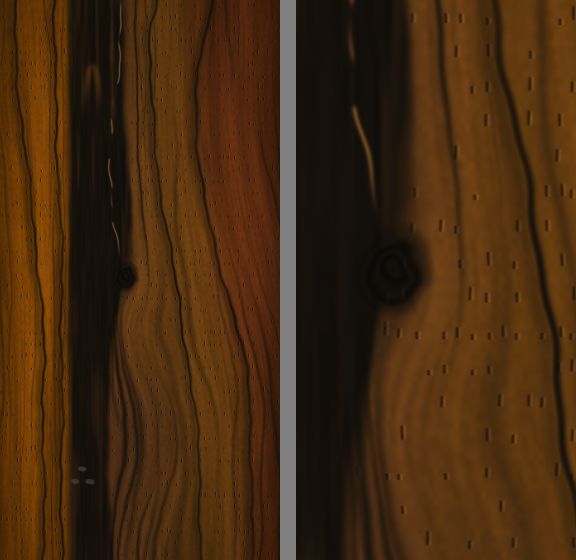
Left, the full canvas; right, a detail of the centre.
Reproduce this texture procedurally as a Shadertoy shader.

```glsl
#define GOLD vec3(0.46, 0.245, 0.02)
#define UMBER vec3(0.305, 0.178, 0.085)
#define AMBER vec3(0.40, 0.235, 0.06)
#define RUSSET vec3(0.335, 0.155, 0.055)
#define HEART vec3(0.062, 0.052, 0.038)
#define PALE vec3(0.52, 0.34, 0.15)
#define CHIP vec3(0.30, 0.28, 0.26)
#define KNOT vec2(0.45, 1.01)
#define FIBRE 0.36
#define PORES vec2(58.0, 24.0)

float hash(vec2 p) {
    return fract(sin(dot(p, vec2(127.1, 311.7))) * 43758.5);
}

float noise(vec2 p) {
    vec2 i = floor(p), f = fract(p);
    f = f * f * (3.0 - 2.0 * f);
    return mix(mix(hash(i), hash(i + vec2(1, 0)), f.x),
               mix(hash(i + vec2(0, 1)), hash(i + vec2(1, 1)), f.x), f.y);
}

// Soft line profile: 1 on the line, 0 away from it
float ridge(float d, float width) {
    return exp(-d * d / (width * width));
}

// Small sideways jitter of a line running up the board
float waver(float y, float phase) {
    return 0.004 * sin(y * 11.0 + phase) + 0.003 * sin(y * 29.0 + phase * 2.3)
         + 0.0015 * sin(y * 67.0 + phase * 3.1);
}

// Grain coordinate: constant along each fibre; t runs from top to bottom
float grainCoord(vec2 p, float t) {
    float rightDrift = 0.18 * smoothstep(0.35, 0.9, p.x) * smoothstep(0.15, 0.8, t);
    float leftDrift = 0.09 * (1.0 - smoothstep(0.0, 0.25, p.x)) * smoothstep(0.0, 0.65, t);
    float bowZone = smoothstep(0.36, 0.46, p.x) * (1.0 - smoothstep(0.5, 0.8, p.x));
    float bow = 0.025 * bowZone * sin((t - 0.68) * 15.0) * smoothstep(0.48, 0.6, t);
    vec2 d = p - KNOT;
    float aroundKnot = 0.6 * d.x * exp(-dot(d * d, vec2(250.0, 60.0)));
    return p.x - rightDrift - leftDrift - bow - aroundKnot;
}

// Irregular dark lines, one per cell across the grain
float veins(float g, float y, float count, float width, float seed) {
    float dark = 0.0, cell = floor(g * count);
    for (float i = -1.0; i <= 1.0; i++) {
        float a = hash(vec2(cell + i, seed)), b = hash(vec2(cell + i, seed + 7.0));
        float centre = (cell + i + 0.2 + 0.6 * a) / count;
        centre += (0.22 * sin(y * 4.0 + a * 40.0) + 0.1 * sin(y * 13.0 + b * 30.0)) / count;
        centre += 0.4 * waver(y, b * 20.0);
        float fade = smoothstep(-1.0, 0.4, sin(y * 3.0 + b * 20.0));
        dark = max(dark, fade * (0.45 + 0.55 * a) * ridge(g - centre, width * (0.6 + b)));
    }
    return dark;
}

// Short vertical pores: x is the dark slit, y its lit edge
vec2 pores(vec2 p) {
    vec2 q = p * PORES, cell = floor(q);
    float a = hash(cell), b = hash(cell + 31.7);
    vec2 d = (fract(q) - vec2(0.3 + 0.4 * a, 0.35 + 0.3 * b)) / PORES;
    d.x += 0.12 * d.y * (a - 0.5);
    float len = 0.004 + 0.007 * b;
    float span = 1.0 - smoothstep(len * 0.6, len, abs(d.y));
    float present = step(0.62, hash(cell + 11.3));
    return present * span * vec2(ridge(d.x, 0.0019), ridge(d.x - 0.0035, 0.0018));
}

void mainImage(out vec4 fragColor, in vec2 fragCoord) {
    vec2 uv = fragCoord / iResolution.xy;
    vec2 p = uv * vec2(1.0, 2.0);
    float t = 1.0 - uv.y;
    float g = grainCoord(p, t);

    // Broad colour zones across the board
    vec3 col = mix(GOLD * 0.72, GOLD, smoothstep(-0.02, 0.1, p.x));
    col = mix(col, UMBER, smoothstep(0.3, 0.42, p.x));
    col = mix(col, AMBER, smoothstep(0.42, 0.62, g + 0.06 * noise(p * vec2(5, 2))));
    col = mix(col, RUSSET, smoothstep(0.62, 0.8, g + 0.05 * noise(p * vec2(6, 2) + 9.0)));
    col *= 1.0 - 0.35 * smoothstep(0.9, 1.02, p.x);
    col *= 0.84 + 0.22 * sin(3.14159 * uv.y);

    // Fibres and soft bands
    float fibre = noise(vec2(g * 150.0, p.y * 7.0)) * 0.5
                + noise(vec2(g * 45.0, p.y * 2.5) + 5.0) * 0.5;
    float blotch = noise(vec2(g * 16.0, p.y * 2.0) + 3.0);
    col *= 1.0 + FIBRE * (fibre - 0.5) + 0.22 * (blotch - 0.5);
    col *= 0.95 + 0.1 * noise(p * vec2(160, 110));

    // Fine veins, dense beside the heartwood and sparse elsewhere
    float dense = smoothstep(0.36, 0.42, p.x) * (1.0 - smoothstep(0.47, 0.6, g));
    float dark = 0.9 * dense * veins(g, p.y, 36.0, 0.0058, 1.0);
    dark = max(dark, 0.55 * veins(g, p.y, 17.0, 0.0045, 2.0));
    float goldEdge = smoothstep(0.15, 0.2, p.x) * (1.0 - smoothstep(0.25, 0.3, p.x));
    dark = max(dark, 0.7 * goldEdge * veins(g, p.y, 45.0, 0.005, 4.0));

    // Long main veins with a shadow on one side
    float longVein[4];
    longVein[0] = 0.755 - 0.055 * smoothstep(0.0, 0.13, t) + 0.18 * smoothstep(0.25, 0.75, t) + 0.02 * t;
    longVein[1] = 0.56 - 0.025 * smoothstep(0.0, 0.08, t) + 0.18 * smoothstep(0.1, 0.9, t);
    longVein[2] = 0.05 + 0.105 * smoothstep(0.0, 0.65, t);
    longVein[3] = 0.195 + 0.025 * smoothstep(0.1, 0.5, t);
    for (int i = 0; i < 4; i++) {
        float d = p.x - longVein[i] - waver(p.y, float(i) * 2.7);
        float strength = 0.72 + 0.28 * noise(vec2(float(i) * 9.0, p.y * 6.0));
        dark = max(dark, strength * ridge(d, i == 0 ? 0.0072 : 0.0058));
        dark = max(dark, 0.35 * ridge(d + 0.012, 0.014));
    }
    col = mix(col, HEART, 0.92 * dark);

    // Black heartwood band, its right side ragged along the grain
    float rim = 0.43 + 0.045 * smoothstep(0.15, 0.4, t) - 0.075 * smoothstep(0.48, 0.6, t);
    rim += 0.07 * (noise(vec2(g * 40.0, p.y * 2.2)) - 0.5) + waver(p.y, 1.0);
    float band = smoothstep(0.225, 0.265, p.x + 0.3 * waver(p.y, 4.0))
               * (1.0 - smoothstep(rim - 0.035, rim + 0.015, p.x));
    float streak = smoothstep(0.5, 0.95, noise(vec2(p.x * 75.0, p.y * 3.5)));
    vec3 heart = HEART * (0.75 + 0.5 * noise(vec2(p.x * 140.0, p.y * 9.0)));
    heart = mix(heart, UMBER, 0.28 * streak);
    vec2 flame = p - vec2(0.33, 1.77);
    float arch = ridge(abs(flame.x) - 0.03 * sqrt(max(-flame.y, 0.0) * 6.0), 0.012);
    heart = mix(heart, AMBER, 0.5 * arch * smoothstep(-0.17, -0.03, flame.y) * (1.0 - smoothstep(-0.02, 0.02, flame.y)));
    col = mix(col, heart, 0.95 * band);

    // Knot
    vec2 k = p - KNOT;
    float r = length(k * vec2(1.0, 0.8)) + 0.012 * (noise(p * 45.0) - 0.5);
    vec3 knotCol = HEART * (0.85 + 0.25 * sin(r * 420.0));
    col = mix(col, knotCol, 0.95 * (1.0 - smoothstep(0.022, 0.05, r)));

    // Pores
    vec2 pore = pores(p) * (1.0 - 0.85 * band);
    col = mix(col, HEART, 0.65 * pore.x);
    col = mix(col, col * 1.3 + 0.03, 0.6 * pore.y);

    // Pale broken crack in the upper half
    float crack = 0.425 - 0.035 * smoothstep(0.1, 0.3, t) + 0.04 * smoothstep(0.34, 0.47, t);
    float broken = smoothstep(0.3, 0.6, noise(vec2(2.0, p.y * 22.0))) * (1.0 - smoothstep(0.42, 0.47, t));
    col = mix(col, PALE, 0.75 * broken * ridge(p.x - crack - 1.3 * waver(p.y, 6.0), 0.0032));

    // Grey chips low on the heartwood
    for (float i = 0.0; i < 3.0; i++) {
        vec2 c = p - vec2(0.27 + 0.025 * i, 0.28 + 0.045 * mod(i, 2.0));
        float chip = length(c * vec2(1.0, 1.9)) + 0.012 * (noise(p * 70.0) - 0.5);
        col = mix(col, CHIP, 0.6 * (1.0 - smoothstep(0.008, 0.022, chip)));
    }
    fragColor = vec4(col, 1.0);
}
```
